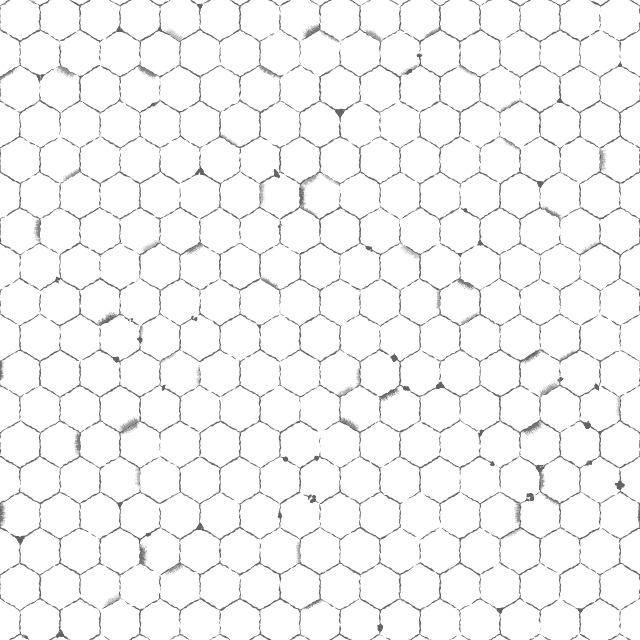
Reproduce this pattern procedurally as a three.js fragment shader.

```glsl
#define COLS 16.0
#define ROWS 18.0
#define LINE_HALF 0.0125
#define WOBBLE 0.011
#define SMUDGE_RATE 0.032
#define BLOT_RATE 0.035
#define KNOT_RATE 0.04
#define INK vec3(0.39)
#define PAPER vec3(1.0)

varying vec2 vUv;

const float PI = 3.14159265;
// Converts grid rows to a space where the hexagons are regular
const vec2 REGULAR = vec2(1.0, 0.866025);

float hash(vec3 k) {
  k = fract(k * vec3(0.1031, 0.1030, 0.0973));
  k += dot(k, k.yzx + 33.33);
  return fract((k.x + k.y) * k.z);
}

// Random value shared by all cells touching a grid site, wrapped at the borders
float siteHash(vec2 site, float salt) {
  vec2 key = mod(floor(site * vec2(4.0, 6.0) + 0.5), vec2(4.0 * COLS, 6.0 * ROWS));
  return hash(vec3(key, salt));
}

// Distance to the nearest scattered point
float cellular(vec2 p, vec2 period) {
  vec2 base = floor(p);
  float nearest = 2.0;
  for (int y = -1; y <= 1; y++) {
    for (int x = -1; x <= 1; x++) {
      vec2 cell = base + vec2(x, y);
      vec2 key = mod(cell, period);
      vec2 point = cell + vec2(hash(vec3(key, 3.0)), hash(vec3(key, 8.0)));
      nearest = min(nearest, length(point - p));
    }
  }
  return nearest;
}

// Hand-drawn waver from layered sines
vec2 waver(vec2 uv) {
  vec2 a = 2.0 * PI * uv;
  vec2 slow = sin(a.yx * vec2(43.0, 47.0) + 2.0 * sin(a * 13.0));
  vec2 mid = sin(a.yx * vec2(97.0, 89.0) + 3.0 * sin(a * 29.0));
  vec2 fast = sin(a.yx * vec2(181.0, 167.0) + 2.0 * sin(a * 53.0));
  return WOBBLE * (0.6 * slow + 0.5 * mid + 0.25 * fast);
}

// Centre of the hexagon holding p; alternate rows shift by half a cell
vec2 hexCentre(vec2 p) {
  vec2 even = floor(vec2(p.x + 0.5, 0.5 * p.y + 0.25)) * vec2(1.0, 2.0) + vec2(0.0, 0.5);
  vec2 odd = floor(vec2(p.x, 0.5 * p.y - 0.25)) * vec2(1.0, 2.0) + vec2(0.5, 1.5);
  return length((p - even) * REGULAR) < length((p - odd) * REGULAR) ? even : odd;
}

// Dry-brush shading that fades inward from one edge
float smudge(float depth, float along, float seed) {
  float reach = mix(0.10, 0.27, fract(seed * 7.3));
  float shift = 0.3 * (fract(seed * 13.7) - 0.5);
  float fade = (1.0 - depth / reach) * smoothstep(0.45, 0.12, abs(along - shift));
  vec2 offset = vec2(seed * 50.0 + 20.0);
  float bands = cellular(vec2(along * 7.0, depth * 40.0) + offset, vec2(101.0));
  float bristles = cellular(vec2(along * 38.0, depth * 6.0) + offset, vec2(103.0));
  float rough = mix(bands, bristles, 0.55);
  return mix(0.4, 1.0, fract(seed * 29.1)) * smoothstep(0.0, 0.85, 1.3 * fade - 0.75 * rough);
}

void main() {
  vec2 grid = vec2(COLS, ROWS);
  vec2 p = vUv * grid + waver(vUv);
  vec2 centre = hexCentre(p);
  vec2 local = (p - centre) * REGULAR;
  float pixel = COLS * fwidth(vUv.x);
  float grit = cellular(vUv * grid * 8.0, grid * 8.0);

  float inside = -1.0;
  float knot = -1.0;
  float gap = 1.0;
  float shade = 0.0;
  float wear = 0.0;

  for (int i = 0; i < 6; i++) {
    float angle = float(i) * PI / 3.0;
    vec2 normal = vec2(cos(angle), sin(angle));
    vec2 edge = centre + 0.5 * normal / REGULAR;
    float depth = 0.5 - dot(local, normal);
    float along = dot(local, vec2(-normal.y, normal.x)) * (i < 3 ? 1.0 : -1.0);

    // Uneven stroke, worn differently on each edge
    float edgeWear = siteHash(edge, 1.0);
    float halfWidth = LINE_HALF * (2.0 - 1.5 * grit - 0.6 * edgeWear);
    if (depth < gap) { gap = depth; wear = edgeWear; }

    // Ink blots swelling the stroke
    if (siteHash(edge, 2.0) < BLOT_RATE) {
      float x = (along - 0.44 * (siteHash(edge, 4.0) - 0.5)) / mix(0.05, 0.15, siteHash(edge, 5.0));
      float swell = mix(0.05, 0.11, siteHash(edge, 6.0)) * (1.3 - grit);
      halfWidth = max(halfWidth, swell * (1.0 - x * x));
    }
    inside = max(inside, halfWidth - depth);

    // Knots of ink filling the corners
    vec2 corner = 0.57735 * vec2(cos(angle + PI / 6.0), sin(angle + PI / 6.0));
    vec2 site = centre + corner / REGULAR;
    if (siteHash(site, 7.0) < KNOT_RATE) {
      float size = mix(0.07, 0.17, siteHash(site, 9.0));
      knot = max(knot, (0.8 * size - 0.8 * length(local - corner)) * (1.3 - 0.7 * grit));
    }

    // One-sided smudges
    if (siteHash(centre, 20.0 + float(i)) < SMUDGE_RATE) {
      shade = max(shade, smudge(depth, along, siteHash(centre, 40.0 + float(i))));
    }
  }

  inside = max(inside, knot - gap);
  float stroke = clamp(inside / pixel + 0.5, 0.0, 1.0);
  stroke *= smoothstep(1.05, 0.75, grit + 0.25 * wear);
  gl_FragColor = vec4(mix(PAPER, INK, max(stroke, shade)), 1.0);
}
```
